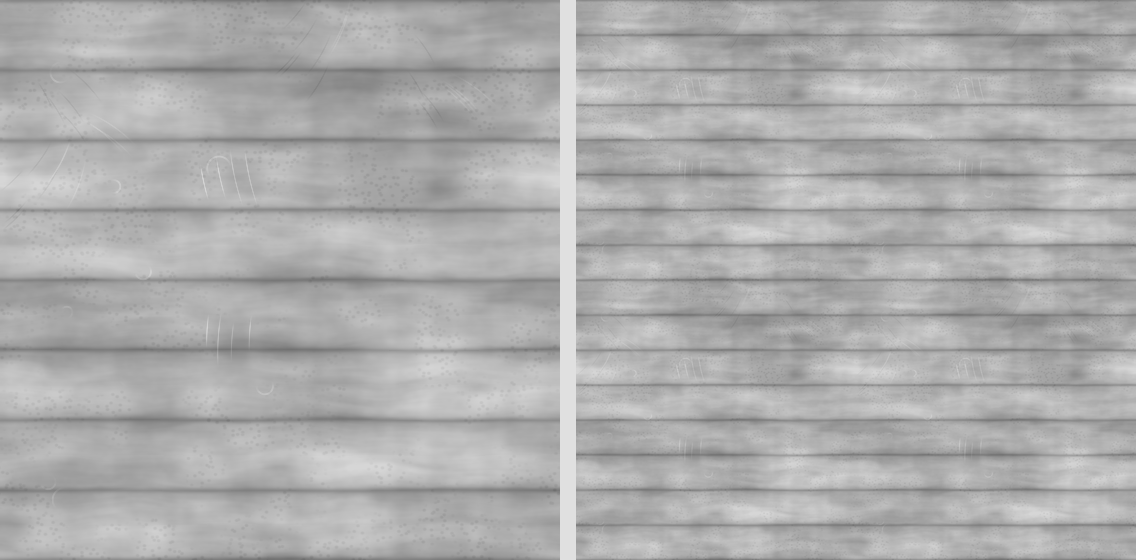
Left, the tile; right, the same tile 2 across and 2 down.
This texture is drawn by a three.js fragment shader. Its source:

```glsl
// Eight worn grey horizontal boards with soft dark seams between them.
// Wrapping value noise gives clouds and brushed grain, cellular noise gives pits,
// and loops scatter pale scratches, fine diagonal scuffs and faint ring marks.
varying vec2 vUv;

const float TAU = 6.2831853;

float hash(vec2 c) {
  vec3 q = fract(c.xyx * vec3(0.1031, 0.1030, 0.0973));
  q += dot(q, q.yzx + 33.33);
  return fract((q.x + q.y) * q.z);
}

// Value noise with n whole cells across the tile
float noise(vec2 p, vec2 n) {
  vec2 i = floor(p * n), f = fract(p * n);
  f = f * f * f * (f * (f * 6.0 - 15.0) + 10.0);
  vec2 a = mod(i, n) + n * 1.7, b = mod(i + 1.0, n) + n * 1.7;
  return mix(mix(hash(a), hash(vec2(b.x, a.y)), f.x),
             mix(hash(vec2(a.x, b.y)), hash(b), f.x), f.y);
}

float fbm(vec2 p, vec2 n) {
  float sum = 0.0, amp = 0.53;
  for (int i = 0; i < 4; i++) {
    sum += amp * noise(p, n);
    n *= 2.0;
    amp *= 0.5;
  }
  return sum;
}

// Distance to the nearest scattered point, in cells
float cellular(vec2 p, vec2 n) {
  vec2 i = floor(p * n), f = fract(p * n);
  float nearest = 2.0;
  for (int y = -1; y <= 1; y++) {
    for (int x = -1; x <= 1; x++) {
      vec2 o = vec2(float(x), float(y));
      vec2 c = mod(i + o, n);
      nearest = min(nearest, length(o + vec2(hash(c + 7.0), hash(c + 91.0)) - f));
    }
  }
  return nearest;
}

// Shortest offset from c on the wrapping tile
vec2 wrapDelta(vec2 p, vec2 c) {
  return fract(p - c + 0.5) - 0.5;
}

float stroke(float d, float width) {
  return 1.0 - smoothstep(width * 0.25, width, abs(d));
}

void main() {
  vec2 p = vUv;
  vec2 q = p;
  q.y += 0.005 * sin(TAU * (2.0 * p.x + 3.0 * p.y)) + 0.003 * sin(TAU * (5.0 * p.x - 4.0 * p.y));

  // Large stains, smaller blotches and horizontal grain
  float clouds = fbm(p, vec2(4.0, 6.0));
  float blots = fbm(p, vec2(14.0, 18.0));
  float brushed = fbm(q, vec2(5.0, 19.0));
  float grain = fbm(q, vec2(4.0, 44.0));
  float streaks = noise(p, vec2(46.0, 3.0));

  // Boards: thin seam core, wide shadow under it, short shadow over it
  float y = p.y * 8.0 + 0.05 * (brushed - 0.5);
  float s = fract(y + 0.5) - 0.5;
  float core = exp(-s * s / 0.0014);
  float shadow = exp(-abs(s) / (s < 0.0 ? 0.17 : 0.09));
  float tone = 0.705 + 0.02 * (hash(vec2(mod(floor(y), 8.0), 5.0)) - 0.5);
  tone -= shadow * (0.05 + 0.13 * clouds) + core * (0.02 + 0.11 * blots);

  // Wear
  tone += 0.25 * (clouds - 0.5) + 0.13 * (blots - 0.5);
  tone += 0.15 * (brushed - 0.5) + 0.10 * (grain - 0.5) + 0.018 * (streaks - 0.5);
  float pits = 1.0 - smoothstep(0.08, 0.36, cellular(p, vec2(72.0, 84.0)));
  tone -= 0.045 * pits * smoothstep(0.5, 0.66, blots);

  // Two groups of pale, slightly bent upright scratches
  for (int i = 0; i < 8; i++) {
    float k = float(i), h = hash(vec2(k, 3.0)), group = mod(k, 2.0);
    vec2 c = vec2(0.36 + 0.026 * floor(k * 0.5) + 0.012 * h, mix(0.68, 0.40, group) + 0.03 * (h - 0.5));
    vec2 d = wrapDelta(p, c);
    float len = 0.03 + 0.03 * hash(vec2(k, 8.0));
    float bend = d.x + mix(0.22, -0.06, group) * d.y - 1.2 * d.y * d.y;
    float ends = 1.0 - smoothstep(len * 0.3, len, abs(d.y));
    tone += 0.14 * stroke(bend, 0.0019) * ends * (0.4 + 0.6 * blots);
  }

  // Fine diagonal scuffs gathered in four patches, dark and pale
  for (int i = 0; i < 32; i++) {
    float k = float(i), g = mod(k, 4.0), h = hash(vec2(k, 21.0));
    vec2 c = vec2(hash(vec2(g, 41.0)), hash(vec2(g, 57.0)));
    c += 0.13 * (vec2(h, hash(vec2(k, 33.0))) - 0.5);
    vec2 d = wrapDelta(p, c);
    float a = (g < 2.0 ? 2.3 : 1.0) + 0.5 * (h - 0.5);
    float along = dot(d, vec2(cos(a), sin(a))), across = dot(d, vec2(-sin(a), cos(a)));
    float ends = 1.0 - smoothstep(0.01, 0.03 + 0.03 * h, abs(along));
    tone += (h < 0.65 ? -0.04 : 0.035) * stroke(across - 2.0 * along * along, 0.002) * ends;
  }

  // Faint broken ring marks
  for (int i = 0; i < 9; i++) {
    float k = float(i), h = hash(vec2(k, 71.0));
    vec2 d = wrapDelta(p, vec2(0.08 + 0.45 * hash(vec2(k, 83.0)), hash(vec2(k, 97.0))));
    float ring = stroke(length(d) - 0.008 - 0.014 * h, 0.0026);
    float arc = smoothstep(-0.5, 0.8, sin(atan(d.y, d.x + 0.00001) + TAU * h));
    tone += 0.065 * ring * arc * smoothstep(0.3, 0.6, blots);
  }

  gl_FragColor = vec4(vec3(clamp(tone, 0.38, 0.84)), 1.0);
}
```
